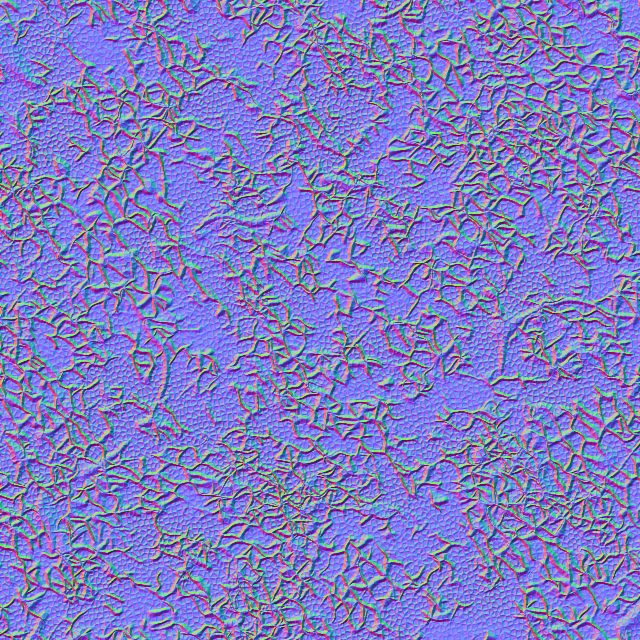
Write a three.js fragment shader that draws this texture map.

```glsl
// Tangent-space normal map of wrinkled, pebbled leather.
// A height field of fine grain, broken cell-edge creases and long thin scars
// is differentiated, and its slope is encoded as colour (green points down).
varying vec2 vUv;

const float STEP = 0.0014;          // spacing of the height samples
const float CREASE_DEPTH = 0.0078;
const float SCAR_DEPTH = 0.0065;

vec2 hash2(vec2 p) {
  vec3 q = fract(vec3(p.xyx) * vec3(0.1031, 0.1030, 0.0973));
  q += dot(q, q.yzx + 33.33);
  return fract((q.xx + q.yz) * q.zy);
}

float valueNoise(vec2 p) {
  vec2 i = floor(p);
  vec2 f = fract(p);
  f = f * f * (3.0 - 2.0 * f);
  float low = mix(hash2(i).x, hash2(i + vec2(1.0, 0.0)).x, f.x);
  float high = mix(hash2(i + vec2(0.0, 1.0)).x, hash2(i + 1.0).x, f.x);
  return mix(low, high, f.y);
}

vec2 rotate(vec2 p, float angle) {
  float c = cos(angle);
  float s = sin(angle);
  return vec2(c * p.x + s * p.y, c * p.y - s * p.x);
}

// Gap between the two nearest cell centres: zero on the cell edges.
float cellGap(vec2 p, float jitter) {
  vec2 cell = floor(p);
  float nearest = 8.0;
  float second = 8.0;
  for (int y = -1; y <= 1; y++) {
    for (int x = -1; x <= 1; x++) {
      vec2 c = cell + vec2(float(x), float(y));
      float d = length(c + 0.5 + jitter * (hash2(c + 57.0) - 0.5) - p);
      second = min(second, max(nearest, d));
      nearest = min(nearest, d);
    }
  }
  return second - nearest;
}

// Cell edges stretched along an angle, kept only where the mask is high.
float creases(vec2 p, float angle, vec2 scale, float width, float cover, float seed) {
  vec2 q = rotate(p, angle) * scale + seed;
  float line = 1.0 - smoothstep(0.0, width, cellGap(q, 1.0));
  float mask = 0.62 * valueNoise(q * 0.95 + seed) + 0.38 * valueNoise(p * 9.0 + seed);
  return line * smoothstep(cover, cover + 0.16, mask);
}

// Long contour lines of smooth noise, interrupted by a coarse mask.
float scars(vec2 p, float angle, vec2 scale, float seed) {
  vec2 q = rotate(p, angle) * scale + seed;
  float line = 1.0 - smoothstep(0.0, 0.035, abs(valueNoise(q) - 0.5));
  return line * smoothstep(0.52, 0.66, valueNoise(p * 11.0 + seed));
}

float grain(vec2 p) {
  float pebbles = smoothstep(0.0, 0.55, cellGap(rotate(p, 0.25) * vec2(125.0, 112.0), 0.75));
  float strength = mix(0.0006, 0.0021, valueNoise(p * 13.0 + 40.0));
  return pebbles * strength + 0.0012 * valueNoise(p * 170.0);
}

float height(vec2 p) {
  vec2 wobble = vec2(valueNoise(p * 60.0 + 3.0), valueNoise(p * 60.0 + 81.0)) - 0.5;
  vec2 bent = p + 0.011 * wobble;
  float diagonal = creases(bent, -1.02, vec2(25.0, 45.0), 0.32, 0.46, 11.0);
  float level = creases(bent, -0.12, vec2(30.0, 47.0), 0.30, 0.49, 73.0);
  float rising = creases(bent, 0.95, vec2(24.0, 44.0), 0.25, 0.58, 131.0);
  float scar = scars(p + 0.003 * wobble, 1.0, vec2(5.0, 9.0), 29.0);
  float groove = max(max(diagonal, 0.9 * level), 0.85 * rising) * CREASE_DEPTH;
  groove = max(groove, scar * SCAR_DEPTH);
  return grain(p) - groove;
}

void main() {
  vec2 p = vUv + 2.0;
  float base = height(p);
  vec2 slope = vec2(height(p + vec2(STEP, 0.0)), height(p + vec2(0.0, STEP))) - base;
  vec3 normal = normalize(vec3(-slope / STEP, 1.0));

  // Sideways tilt is centred on one half; blue falls with steepness.
  vec3 colour = vec3(0.5 + 0.5 * normal.x, 0.49 - 0.5 * normal.y, normal.z);
  gl_FragColor = vec4(clamp(colour, 0.0, 1.0), 1.0);
}
```
